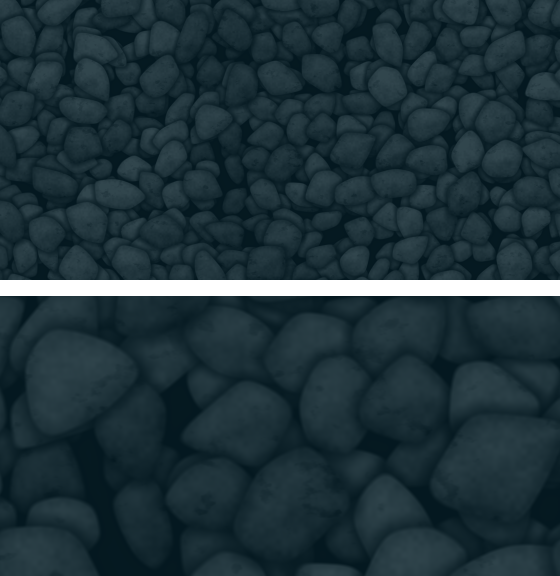
Top, the full canvas; bottom, a detail of the centre.
Give the GLSL for this texture, as a Shadertoy shader.

```glsl
// Draws a dim, blue-green bed of overlapping rounded pebbles.

const float TAU = 6.2831853;
const int SIDES = 7;
const vec3 GAP_COLOR = vec3(0.015, 0.093, 0.123);
const vec3 STONE_COLOR = vec3(0.163, 0.243, 0.272);
const vec2 LIGHT_DIR = vec2(-0.25, 0.97);
const float EDGE_SOFTNESS = 0.003;

float hash(vec2 p) {
    vec3 q = fract(vec3(p.xyx) * 0.1031);
    q += dot(q, q.yzx + 33.33);
    return fract((q.x + q.y) * q.z);
}

float noise(vec2 p) {
    vec2 cell = floor(p);
    vec2 f = fract(p);
    f = f * f * (3.0 - 2.0 * f);
    float low = mix(hash(cell), hash(cell + vec2(1, 0)), f.x);
    float high = mix(hash(cell + vec2(0, 1)), hash(cell + vec2(1, 1)), f.x);
    return mix(low, high, f.y);
}

float fbm(vec2 p) {
    float sum = 0.0;
    float amplitude = 0.5;
    for (int i = 0; i < 4; i++) {
        sum += amplitude * noise(p);
        p = mat2(1.6, 1.2, -1.2, 1.6) * p + 7.3;
        amplitude *= 0.5;
    }
    return sum;
}

// Rounded irregular polygon: xy is the outward slope, z the signed distance.
vec3 stoneShape(vec2 p, vec2 id) {
    float angle = (hash(id + 3.1) - 0.5) * 2.6;
    float stretch = mix(1.0, 1.32, hash(id + 5.7));
    vec2 axis = vec2(cos(angle), sin(angle));
    vec2 across = vec2(-axis.y, axis.x);
    vec2 q = vec2(dot(p, axis) / stretch, dot(p, across) * stretch);

    float roundness = 17.0;
    float total = 0.0;
    vec2 slope = vec2(0.0);
    for (int i = 0; i < SIDES; i++) {
        vec2 key = id + float(i) * vec2(11.3, 4.9);
        float a = (float(i) + 0.8 * hash(key)) * TAU / float(SIDES);
        vec2 facing = vec2(cos(a), sin(a));
        float reach = mix(0.39, 0.59, hash(key + 1.7));
        float weight = exp(roundness * (dot(q, facing) - reach));
        total += weight;
        slope += facing * weight;
    }
    slope /= total;
    return vec3(axis * slope.x + across * slope.y, log(total) / roundness);
}

// Brightness of a stone surface: tone, lit top, dark rim, mottling and pits.
float stoneShade(vec2 uv, vec3 shape, vec2 id) {
    float tone = mix(0.66, 1.04, hash(id + 9.2));
    float rim = 1.0 - smoothstep(0.0, 0.22, -shape.z);
    float light = tone + 0.17 * dot(shape.xy, LIGHT_DIR) - 0.26 * rim * rim;
    vec2 p = uv + 3.0 * vec2(hash(id + 2.3), hash(id + 6.1));
    float mottle = fbm(p * 30.0) - 0.47;
    float grain = noise(p * 150.0) - 0.5;
    float pits = smoothstep(0.60, 0.78, fbm(p * vec2(38.0, 55.0) + 20.0));
    return light + 0.42 * mottle + 0.13 * grain - 0.22 * pits;
}

// Paints one scattered layer over the brightness below, upper rows first.
float paintLayer(float below, vec2 uv, float size, float share, float gain, float seed) {
    vec2 p = uv / size + seed;
    vec2 cell = floor(p);
    float softness = EDGE_SOFTNESS / size;
    float value = below;
    for (int y = 1; y >= -1; y--) {
        for (int x = -1; x <= 1; x++) {
            vec2 id = cell + vec2(x, y);
            if (hash(id + 31.0) > share) continue;
            vec2 jitter = vec2(hash(id + 12.4), hash(id + 17.8)) - 0.5;
            vec2 center = id + 0.5 + 0.55 * jitter;
            vec3 shape = stoneShape(p - center, id);
            value *= mix(0.32, 1.0, smoothstep(-0.03, 0.17, shape.z));
            if (shape.z < softness) {
                float cover = 1.0 - smoothstep(-softness, softness, shape.z);
                value = mix(value, gain * stoneShade(uv, shape, id), cover);
            }
        }
    }
    return value;
}

void mainImage(out vec4 fragColor, in vec2 fragCoord) {
    vec2 uv = fragCoord / iResolution.y;

    // Small stones deep in the bed, larger ones on top.
    float value = 0.03;
    value = paintLayer(value, uv, 0.090, 1.00, 0.78, 40.3);
    value = paintLayer(value, uv, 0.108, 0.85, 0.93, 90.7);
    value = paintLayer(value, uv, 0.135, 0.52, 1.00, 150.2);

    // Broad uneven lighting over the whole bed.
    value *= 0.93 + 0.2 * noise(uv * 2.5 + 4.0);
    fragColor = vec4(mix(GAP_COLOR, STONE_COLOR, clamp(value, 0.0, 1.2)), 1.0);
}
```
